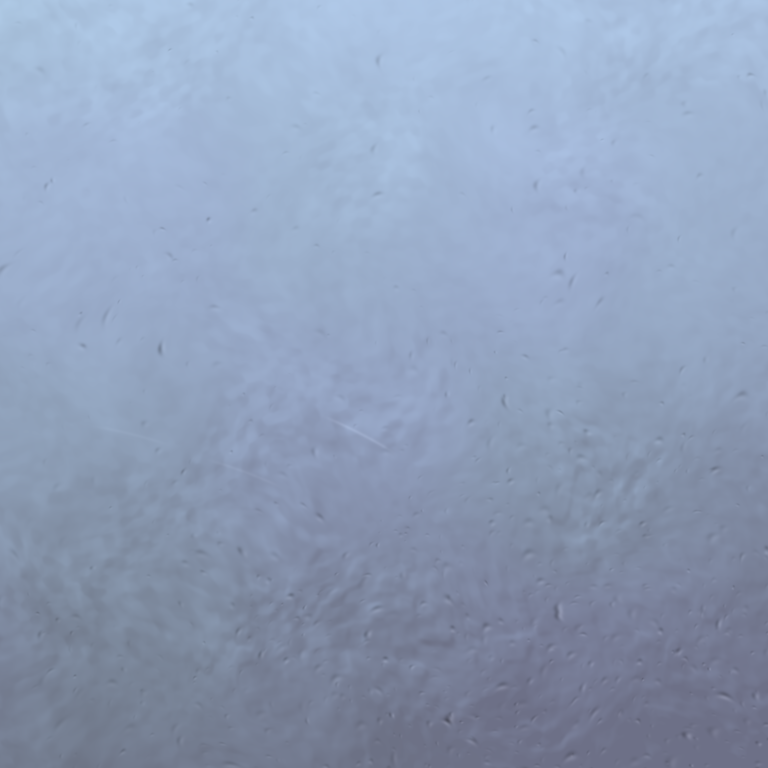
Give the GLSL for this texture, as a WebGL 1 fragment shader.

```glsl
precision highp float;

uniform vec2 u_resolution;

#define SHADOW_COLOR vec3(0.450, 0.478, 0.560)
#define MIDDLE_COLOR vec3(0.578, 0.645, 0.758)
#define LIGHT_COLOR vec3(0.675, 0.768, 0.892)
#define CLOUD_AMOUNT 0.20
#define GRAIN_AMOUNT 0.13
#define RELIEF_AMOUNT 0.10
#define PIT_DENSITY 34.0
#define PIT_DEPTH 0.22
#define SCRATCH_AMOUNT 0.045

float hash(vec2 p) {
  vec3 q = fract(vec3(p.xyx) * 0.1031);
  q += dot(q, q.yzx + 33.33);
  return fract((q.x + q.y) * q.z);
}

vec2 hash2(vec2 p) {
  return vec2(hash(p + 17.3), hash(p + 71.9));
}

// Cellular noise with soft borders, centred on zero
float softCells(vec2 p) {
  vec2 cell = floor(p);
  float sum = 0.0;
  float total = 0.0;
  for (int j = -1; j <= 1; j++) {
    for (int i = -1; i <= 1; i++) {
      vec2 id = cell + vec2(float(i), float(j));
      vec2 d = p - id - 0.2 - 0.6 * hash2(id);
      float weight = exp(-5.0 * dot(d, d));
      sum += weight * hash(id + 5.7);
      total += weight;
    }
  }
  return sum / total - 0.5;
}

// Slow drift that keeps the cells from lining up
vec2 warp(vec2 p) {
  return p + 0.012 * sin(p.yx * vec2(23.0, 19.0) + 2.0 * sin(p * 11.0));
}

// Scattered dents: x is the dark hollow, y the lit lower rim
vec2 pits(vec2 p, float chance) {
  vec2 cell = floor(p);
  vec2 result = vec2(0.0);
  for (int j = -1; j <= 1; j++) {
    for (int i = -1; i <= 1; i++) {
      vec2 id = cell + vec2(float(i), float(j));
      float present = smoothstep(0.0, 0.08, chance - hash(id + 3.1));
      float angle = 0.5 + 2.2 * (hash(id + 9.4) - 0.5);
      vec2 axis = vec2(cos(angle), sin(angle));
      vec2 d = p - id - hash2(id);
      vec2 size = mix(vec2(0.10, 0.07), vec2(0.26, 0.12), hash(id + 41.0));
      vec2 local = vec2(dot(d, axis), dot(d, vec2(-axis.y, axis.x)));
      local.y += 0.9 * local.x * local.x;
      vec2 hollow = local / size;
      vec2 rim = (local + vec2(0.0, 0.17)) / size;
      float strength = hash(id + 23.0);
      strength = present * (0.25 + 0.75 * strength * strength * strength);
      result += strength * vec2(exp(-dot(hollow, hollow)), exp(-dot(rim, rim)));
    }
  }
  return result;
}

// A few fine pale lines falling to the right
float scratches(vec2 p) {
  float sum = 0.0;
  for (int i = 0; i < 3; i++) {
    float n = float(i);
    vec2 d = p - vec2(0.47 - 0.15 * n, 0.435 - 0.05 * n * (2.0 - n));
    float angle = -0.48 + 0.12 * n;
    vec2 axis = vec2(cos(angle), sin(angle));
    float along = dot(d, axis);
    float across = dot(d, vec2(-axis.y, axis.x)) + 0.8 * along * along;
    float line = exp(-pow(across / 0.0022, 2.0));
    sum += line * smoothstep(0.06, 0.025, abs(along)) / (1.0 + n);
  }
  return sum;
}

void main() {
  vec2 uv = gl_FragCoord.xy / u_resolution;
  vec2 p = warp(uv);
  float corner = smoothstep(0.35, 1.25, uv.x + 0.55 * (1.0 - uv.y)) * smoothstep(0.75, 0.05, uv.y);

  // Broad light from above
  float tone = uv.y + 0.05 * sin(3.1 * uv.x + 0.3) - 0.03;
  tone -= 0.10 * corner + 0.07 * uv.x * smoothstep(0.6, 1.0, uv.y) * uv.x;

  // Clouds and grain
  float clouds = softCells(p * 5.0 + 3.0) * 0.45 + softCells(p * 13.0 + 8.0) * 0.4;
  float patches = 0.6 + 0.9 * smoothstep(-0.25, 0.3, softCells(p * 7.0 + 40.0));
  vec2 grainPoint = mat2(0.9, -0.35, 0.4, 0.95) * p;
  float grain = softCells(grainPoint * 34.0) * 0.6 + softCells(grainPoint * 76.0 + 11.0) * 0.7;
  tone += CLOUD_AMOUNT * clouds + GRAIN_AMOUNT * patches * grain;

  // Fine relief, rougher toward the lower right
  vec2 reliefPoint = p * 62.0 + 90.0;
  float relief = softCells(reliefPoint) - softCells(reliefPoint + vec2(0.35, -0.4));
  tone += RELIEF_AMOUNT * (0.4 + 1.6 * corner) * patches * relief;

  vec3 color = mix(SHADOW_COLOR, MIDDLE_COLOR, clamp(tone * 2.0, -0.2, 1.0));
  color = mix(color, LIGHT_COLOR, clamp(tone * 2.0 - 1.0, 0.0, 1.15));

  // Faint drift between violet and green-grey
  float tint = softCells(p * 3.5 + 60.0) + 0.6 * (uv.x - 0.5);
  color += tint * vec3(0.008, -0.008, 0.020);

  // Dents and scratches
  float chance = 0.08 + 0.48 * corner + 0.10 * smoothstep(0.1, 0.4, softCells(p * 6.0 + 25.0));
  vec2 dents = pits(p * PIT_DENSITY, chance) + 0.6 * pits(p * PIT_DENSITY * 1.7 + 50.0, 0.8 * chance);
  color *= 1.0 - PIT_DEPTH * min(dents.x, 1.6);
  color += 0.07 * dents.y * (0.5 + corner);
  color += SCRATCH_AMOUNT * scratches(uv);

  gl_FragColor = vec4(clamp(color, 0.0, 1.0), 1.0);
}
```
